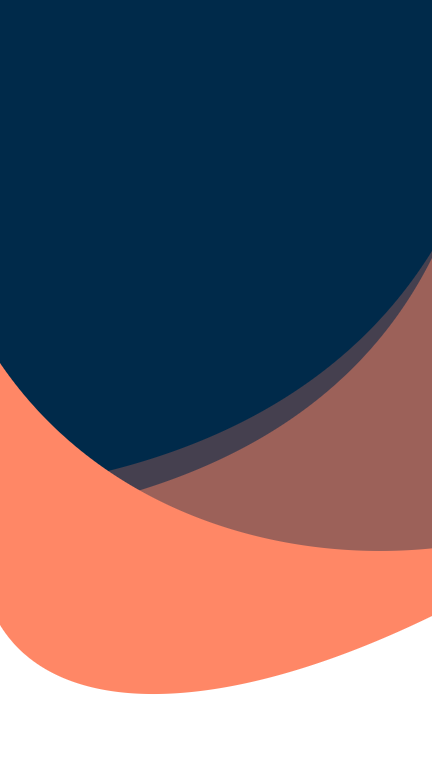
Reproduce this background procedurally as a Shadertoy shader.

```glsl
// Flat layered waves: navy sky above sweeping slate, rose, coral and white curves.

// Palette
const vec3 NAVY  = vec3(0.00, 0.165, 0.29);
const vec3 SLATE = vec3(0.27, 0.25, 0.31);
const vec3 ROSE  = vec3(0.61, 0.38, 0.35);
const vec3 CORAL = vec3(1.00, 0.53, 0.40);
const vec3 WHITE = vec3(1.0);

// Upper edge of each layer: cubic Bezier control points, canvas from 0 to 1
const mat4x2 SLATE_EDGE = mat4x2(0.2500, 0.3867, 0.5509, 0.4290, 0.8264, 0.5156, 1.0000, 0.6732);
const mat4x2 ROSE_EDGE  = mat4x2(0.3218, 0.3613, 0.5880, 0.4076, 0.8495, 0.4948, 1.0000, 0.6641);
const mat4x2 CORAL_EDGE = mat4x2(0.0000, 0.5273, 0.2083, 0.3555, 0.5556, 0.2826, 0.8796, 0.2826);
const mat4x2 WHITE_EDGE = mat4x2(0.0000, 0.1862, 0.1319, 0.0651, 0.5093, 0.0638, 1.0000, 0.1979);

const float OVERSHOOT = 0.2;   // how far each curve runs past its end points
const int   SEARCH_STEPS = 20;

vec2 bezier(mat4x2 edge, float t) {
    float s = 1.0 - t;
    return edge * vec4(s * s * s, 3.0 * s * s * t, 3.0 * s * t * t, t * t * t);
}

vec2 bezierTangent(mat4x2 edge, float t) {
    float s = 1.0 - t;
    return 3.0 * (s * s * (edge[1] - edge[0])
         + 2.0 * s * t * (edge[2] - edge[1])
         + t * t * (edge[3] - edge[2]));
}

// Smooth coverage of the area below an edge whose x grows with t
float below(mat4x2 edge, vec2 uv) {
    float low = -OVERSHOOT, high = 1.0 + OVERSHOOT;
    for (int i = 0; i < SEARCH_STEPS; i++) {
        float mid = 0.5 * (low + high);
        if (bezier(edge, mid).x < uv.x) low = mid;
        else high = mid;
    }
    float t = 0.5 * (low + high);

    // Vertical gap projected onto the edge normal, for an even soft edge
    vec2 tangent = normalize(bezierTangent(edge, t) * iResolution.xy);
    float gap = (uv.y - bezier(edge, t).y) * iResolution.y * tangent.x;
    return clamp(0.5 - gap, 0.0, 1.0);
}

void mainImage(out vec4 fragColor, in vec2 fragCoord) {
    vec2 uv = fragCoord / iResolution.xy;

    // Layers from back to front
    vec3 color = NAVY;
    color = mix(color, SLATE, below(SLATE_EDGE, uv));
    color = mix(color, ROSE,  below(ROSE_EDGE, uv));
    color = mix(color, CORAL, below(CORAL_EDGE, uv));
    color = mix(color, WHITE, below(WHITE_EDGE, uv));

    fragColor = vec4(color, 1.0);
}
```
